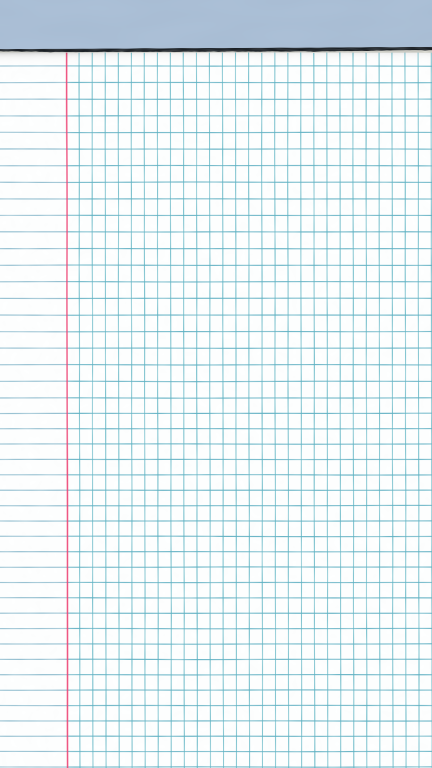
Give the GLSL for this pattern, as a WebGL 1 fragment shader.

```glsl
precision highp float;

uniform vec2 u_resolution;

vec2 gradientAt(vec2 cell) {
  float angle = 6.2832 * fract(sin(dot(cell, vec2(127.1, 311.7))) * 43758.5);
  return vec2(cos(angle), sin(angle));
}

float gradientNoise(vec2 p) {
  vec2 i = floor(p);
  vec2 f = p - i;
  vec2 s = f * f * f * (f * (f * 6.0 - 15.0) + 10.0);
  float a = dot(gradientAt(i), f);
  float b = dot(gradientAt(i + vec2(1.0, 0.0)), f - vec2(1.0, 0.0));
  float c = dot(gradientAt(i + vec2(0.0, 1.0)), f - vec2(0.0, 1.0));
  float d = dot(gradientAt(i + 1.0), f - 1.0);
  return mix(mix(a, b, s.x), mix(c, d, s.x), s.y);
}

// Filtered coverage of a thin line, even when narrower than a pixel
float lineCoverage(float dist, float width, float blur) {
  return clamp((0.5 * (width + blur) - abs(dist)) / blur, 0.0, min(1.0, width / blur));
}

// Signed distance to the nearest repeat
float nearestRepeat(float x, float spacing) {
  return (fract(x / spacing + 0.5) - 0.5) * spacing;
}

void main() {
  // Unit is the canvas height; y runs down from the top
  vec2 p = gl_FragCoord.xy / u_resolution.y;
  p.y = 1.0 - p.y;
  float across = gl_FragCoord.x / u_resolution.x;
  float pixel = 1.0 / u_resolution.y;
  float blur = 1.2 * pixel;

  vec3 color = vec3(0.992, 0.996, 0.996) + 0.006 * gradientNoise(p * 90.0);

  // Rules: spacing tightens slightly in the lower half
  float ruleY = p.y - 0.5182 + 0.0006 * gradientNoise(vec2(p.x * 6.0, p.y * 25.0));
  float rowSpacing = ruleY < 0.0 ? 0.02161 : 0.02002;
  float rule = lineCoverage(nearestRepeat(ruleY, rowSpacing), 0.00125, blur);
  rule *= step(0.075, p.y);

  // Columns lean slightly and begin right of the margin
  float lean = 0.0013 * (p.y - 0.5) + 0.0005 * gradientNoise(vec2(p.x * 30.0, p.y * 7.0));
  float columnX = p.x - 0.1035 - lean;
  float column = lineCoverage(nearestRepeat(columnX, 0.01698), 0.00115, blur);
  column *= step(-0.006, columnX);

  // Ink varies along the lines and is paler in the margin
  float ink = 0.9 + 0.3 * gradientNoise(p * vec2(45.0, 38.0));
  float inGrid = smoothstep(0.084, 0.09, p.x);
  vec3 ruleInk = mix(vec3(0.50, 0.70, 0.78), vec3(0.32, 0.66, 0.74), inGrid);
  color = mix(color, ruleInk, rule * ink);
  color = mix(color, vec3(0.36, 0.70, 0.76), column * ink);

  // Red margin line
  float margin = lineCoverage(p.x - 0.0874 - lean, 0.0019, blur);
  color = mix(color, vec3(0.93, 0.27, 0.46), 0.9 * margin);

  // Soft shadow below the binding, deeper at the left
  float shadow = exp(-max(p.y - 0.068, 0.0) / 0.004);
  color *= 1.0 - mix(0.2, 0.08, smoothstep(0.0, 0.4, across)) * shadow;

  // Pale torn strip below the dark edge
  float tear = gradientNoise(vec2(p.x * 55.0, 3.0)) + 0.5 * gradientNoise(vec2(p.x * 160.0, 8.0));
  float stripEnd = 0.0685 + 0.0006 * tear;
  float strip = 1.0 - smoothstep(-0.5 * pixel, 0.5 * pixel, p.y - stripEnd);
  color = mix(color, vec3(0.80, 0.80, 0.77) + 0.1 * tear, strip);

  // Dark rough edge, rising to the right and thinning at both ends
  float ends = smoothstep(0.15, 0.0, across) + smoothstep(0.75, 0.95, across);
  float edgeEnd = mix(0.0680, 0.0665, across) - 0.0012 * ends + 0.0009 * tear;
  float edge = 1.0 - smoothstep(-0.6 * pixel, 0.6 * pixel, p.y - edgeEnd);
  vec3 edgeColor = vec3(0.15, 0.17, 0.19) + 0.12 * gradientNoise(p * vec2(60.0, 400.0));
  color = mix(color, edgeColor, edge);

  // Blue-grey binding band
  float bandEnd = mix(0.0640, 0.0612, across) + 0.0006 * gradientNoise(vec2(p.x * 40.0, 15.0));
  float band = 1.0 - smoothstep(-0.6 * pixel, 0.6 * pixel, p.y - bandEnd);
  vec3 bandColor = vec3(0.665, 0.745, 0.835) + 0.012 * gradientNoise(p * vec2(12.0, 40.0));
  color = mix(color, bandColor, band);

  gl_FragColor = vec4(color, 1.0);
}
```
